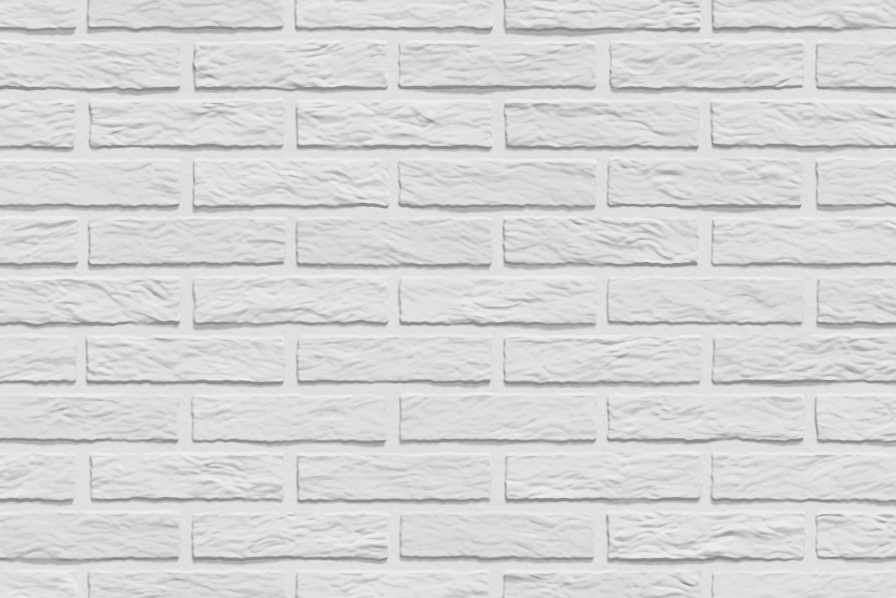
Give the GLSL for this texture, as a Shadertoy shader.

```glsl
// White painted brick wall in running bond, lit from above and slightly right.
// A height field of wobbly rounded bricks with cracked, flaky faces is shaded
// by its slope towards the light; a short march adds shadows in the joints.

// Lengths are in canvas heights.
const vec2  PITCH       = vec2(0.3477, 0.0984);  // brick plus joint
const vec2  ORIGIN      = vec2(0.3120, 0.0566);  // a crossing of joint centres
const vec2  HALF_BRICK  = vec2(0.1645, 0.0402);
const vec2  SIZE_JITTER = vec2(0.0040, 0.0016);
const float CORNER      = 0.007;
const float BEVEL       = 0.005;
const vec2  TO_LIGHT    = vec2(0.24, 0.97);
const float LIGHT_STEP  = 0.003;
const float SHADOW_LEN  = 0.010;
const float BRICK_RISE  = 0.30;
const float SHADE_GAIN  = 0.70;   // darkening of slopes turned from the light
const float SHINE_GAIN  = 0.24;   // brightening of slopes turned to it
const float SHADOW_DARK = 0.19;
const float BRICK_TONE  = 0.868;
const float MORTAR_TONE = 0.882;
const float MIN_TONE    = 0.56;
const float MAX_TONE    = 0.925;
const vec3  PAINT_TINT  = vec3(1.0, 0.996, 0.991);
const uint  HASH_MUL    = 1664525u;

// Integer hash: two values in 0..1 per lattice point
vec2 hash2(vec2 cell) {
    uvec2 q = uvec2(ivec2(cell)) * HASH_MUL + 101390u;
    q.x += q.y * HASH_MUL;
    q.y += q.x * HASH_MUL;
    q ^= q >> 16u;
    q.x += q.y * HASH_MUL;
    q.y += q.x * HASH_MUL;
    q ^= q >> 16u;
    return vec2(q & 65535u) / 65535.0;
}

float cornerSlope(vec2 cell, vec2 offset) {
    return dot(hash2(cell) * 2.0 - 1.0, offset);
}

// Gradient noise, about -0.7..0.7
float noise(vec2 p) {
    vec2 i = floor(p), f = p - i;
    vec2 u = f * f * f * (f * (f * 6.0 - 15.0) + 10.0);
    vec2 e = vec2(1.0, 0.0);
    return mix(mix(cornerSlope(i, f), cornerSlope(i + e.xy, f - e.xy), u.x),
               mix(cornerSlope(i + e.yx, f - e.yx), cornerSlope(i + e.xx, f - e.xx), u.x), u.y);
}

// Brick index, and the offset from that brick's centre
vec2 brickCell(vec2 p, out vec2 local) {
    vec2 g = (p - ORIGIN) / PITCH;
    float row = floor(g.y);
    g.x += 0.5 * mod(row, 2.0);
    vec2 id = floor(g);
    local = (g - id - 0.5) * PITCH;
    return id;
}

// 1 on a brick, 0 in the joints, with ragged edges
float brickMask(vec2 p) {
    vec2 local;
    vec2 id = brickCell(p, local);
    vec2 jitter = hash2(id + 31.0) - 0.5;
    local += jitter * SIZE_JITTER;
    local.y += 0.012 * jitter.x * local.x;
    vec2 halfSize = HALF_BRICK + (hash2(id + 67.0) - 0.5) * SIZE_JITTER;
    vec2 d = abs(local) - halfSize + CORNER;
    float dist = length(max(d, 0.0)) + min(max(d.x, d.y), 0.0) - CORNER;
    dist += 0.0042 * noise(p * 24.0) + 0.0026 * noise(p * 75.0);
    return 1.0 - smoothstep(-BEVEL, max(0.001, 0.5 / iResolution.y), dist);
}

// Cracked face: slanted, stretched layers of noise, stronger in patches
float faceRelief(vec2 p) {
    vec2 local;
    vec2 id = brickCell(p, local);
    vec2 seed = hash2(id);
    vec2 t = local + seed * 7.0;
    t.y += (seed.y - 0.5) * 0.35 * local.x;
    t += vec2(0.020, 0.011) * vec2(noise(t * 19.0), noise(t * 17.0 + 40.0));
    float patches = smoothstep(-0.35, 0.35, noise(t * vec2(9.0, 20.0) + 13.0));
    float rough = mix(0.55, 1.25, seed.x) * mix(0.45, 1.3, patches);
    float broad = noise(t * vec2(10.0, 29.0));
    float ledges = smoothstep(-0.12, 0.12, noise(t * vec2(15.0, 42.0) + 5.0));
    float cracks = abs(noise(t * vec2(24.0, 66.0) + 21.0));
    float flakes = noise(t * vec2(58.0, 112.0));
    return rough * (0.8 * broad + 0.22 * ledges + 0.65 * cracks + 0.24 * flakes);
}

float wallHeight(vec2 p) {
    float mask = brickMask(p);
    float grain = 0.05 * noise(p * 140.0) + 0.07 * noise(p * 62.0);
    return grain + mask * (BRICK_RISE + faceRelief(p));
}

// Shadow thrown by bricks into the joint below them
float castShadow(vec2 p) {
    float reach = SHADOW_LEN * clamp(0.75 + 1.3 * noise(p * vec2(7.0, 12.0)), 0.25, 1.4);
    float blocked = 0.0;
    for (int i = 1; i <= 4; i++)
        blocked = max(blocked, brickMask(p + TO_LIGHT * reach * float(i) / 4.0));
    return blocked * (1.0 - brickMask(p));
}

void mainImage(out vec4 fragColor, in vec2 fragCoord) {
    vec2 p = fragCoord / iResolution.y;
    vec2 local;
    vec2 id = brickCell(p, local);

    // Paint tone, a little different on each brick
    float brickTone = BRICK_TONE + 0.024 * (hash2(id + 11.0).x - 0.5);
    float tone = mix(MORTAR_TONE, brickTone, brickMask(p)) + 0.015 * noise(p * 5.0);

    // Slope towards the light, then the cast shadow
    float rise = wallHeight(p + TO_LIGHT * LIGHT_STEP) - wallHeight(p);
    tone += SHINE_GAIN * max(-rise, 0.0) - SHADE_GAIN * max(rise, 0.0);
    tone -= SHADOW_DARK * castShadow(p);

    fragColor = vec4(clamp(tone, MIN_TONE, MAX_TONE) * PAINT_TINT, 1.0);
}
```
